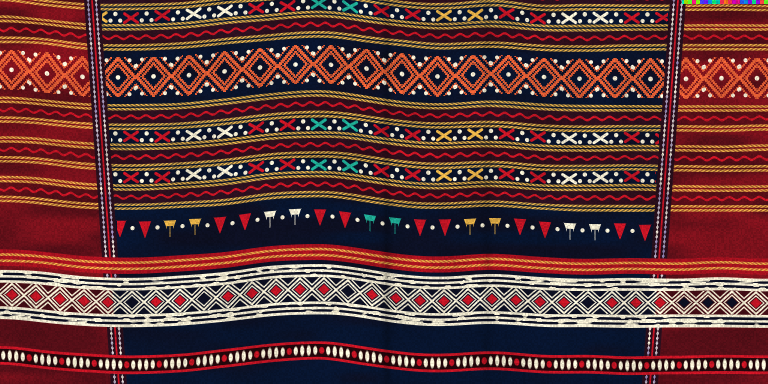
This pattern is drawn by a Shadertoy shader. Its source:

```glsl
const vec3 NAVY = vec3(.05, .06, .13);
const vec3 MAROON = vec3(.5, .07, .11);
const vec3 WINE = vec3(.26, .05, .08);
const vec3 RED = vec3(.76, .08, .14);
const vec3 ORANGE = vec3(.87, .36, .2);
const vec3 GOLD = vec3(.9, .69, .28);
const vec3 CREAM = vec3(.94, .91, .81);
const vec3 TEAL = vec3(.12, .67, .58);
float pixelSize;

float hash(vec2 p) {
    vec3 q = fract(p.xyx * .1031);
    q += dot(q, q.yzx + 33.33);
    return fract((q.x + q.y) * q.z);
}

float noise(vec2 p) {
    vec2 i = floor(p), f = fract(p);
    f *= f * (3. - 2. * f);
    return mix(mix(hash(i), hash(i + vec2(1, 0)), f.x),
               mix(hash(i + vec2(0, 1)), hash(i + 1.), f.x), f.y);
}

float cover(float d) { return clamp(.5 - d / pixelSize, 0., 1.); }

void paint(inout vec3 cloth, vec3 thread, float d) { cloth = mix(cloth, thread, cover(d)); }

float bell(float x) { return exp(-x * x); }

// Twisted two-ply cord along x
void rope(inout vec3 cloth, float x, float y) {
    float twist = .72 + .28 * cos(6.283 * (x + 1.6 * y) / 4.6);
    cloth = mix(cloth, GOLD, cover(abs(y) - 1.3) * twist);
}

// Red pairs alternate with pairs of a cycling accent
vec3 pairColor(float i, float shift) {
    float pair = floor(i / 2.);
    if (mod(pair, 2.) < .5) return RED;
    float k = mod(floor(pair / 2.) + shift, 3.);
    return k < .5 ? CREAM : k < 1.5 ? TEAL : GOLD;
}

void diamondRow(inout vec3 cloth, float x, float y) {
    float i = floor((x - 118.) / 35.5 + .5);
    vec2 q = abs(vec2(x - 118. - 35.5 * i, y + 2. * hash(vec2(i, 7)) - 1.));
    float m = q.x / 17.75 + q.y / 20.;
    float bead = .5 * cos(2. * (q.x - q.y));
    paint(cloth, ORANGE, abs(m - .95) * 13.3 - 1.7 - bead);
    paint(cloth, ORANGE, abs(m - .64) * 13.3 - 1.2 - bead);
    paint(cloth, ORANGE, abs(m - 1.36) * 13.3 - .8 - bead + 9. * step(20., q.y));
    paint(cloth, CREAM, length(q) - 2.3);
    paint(cloth, CREAM, length(q - vec2(17.7, 11)) - 2.2);
    paint(cloth, CREAM, length(q - vec2(11.5, 17)) - 2.);
}

void crossRow(inout vec3 cloth, float x, float y, float row) {
    float i = floor((x - 131.) / 31.3 + .5);
    vec2 q = abs(vec2(x - 131. - 31.3 * i, y + 2. * hash(vec2(i, row)) - 1.));
    vec2 arm = vec2(6.5, 4.3);
    float d = length(q - arm * clamp(dot(q, arm) / dot(arm, arm), 0., 1.));
    paint(cloth, pairColor(i, 0.), d - 1.5);
    paint(cloth, CREAM, length(vec2(q.x - 10.8, y - 3.4)) - 2.1);
    paint(cloth, CREAM, length(vec2(q.x - 15.65, y + 3.2)) - 2.2);
}

void triangleRow(inout vec3 cloth, float x, float y) {
    float i = floor((x - 120.) / 25. + .5);
    vec2 q = vec2(abs(x - 120. - 25. * i), y + 2. * hash(vec2(i, 3)) - 1.);
    vec3 thread = pairColor(i, 2.);
    float d = max(abs(q.y) - 8., q.x - 3.3 + .36 * q.y);
    if (thread != RED) d = max(d, min(1.1 - abs(q.x - 1.8), q.y + 2.) + .3);
    paint(cloth, thread, d);
    paint(cloth, CREAM, length(vec2(q.x - 12.5, y + 1.)) - 2.1);
}

void latticeBand(inout vec3 cloth, float x, float y, float side) {
    float ay = abs(y), broken = noise(vec2(x / 7., floor(y / 4.)));
    paint(cloth, CREAM, ay - 25.);
    paint(cloth, NAVY, abs(ay - 21.) - 1.2 * smoothstep(.15, .5, broken));
    paint(cloth, NAVY, abs(ay - 16.) - 1.3 * smoothstep(.1, .4, broken));
    paint(cloth, mix(NAVY, WINE, side), ay - 12.);
    if (ay > 12.) return;
    float i = floor(x / 24.), m = abs(x - 24. * i - 12.) / 12. + ay / 11.;
    paint(cloth, CREAM, abs(m - 1.) * 8.1 - 1.);
    paint(cloth, CREAM, abs(m - .66) * 8.1 - .6);
    paint(cloth, CREAM, abs(m - 1.4) * 8.1 - .7);
    paint(cloth, hash(vec2(i, 5)) < .75 ? RED : NAVY, (m - .48) * 8.1);
}

void braid(inout vec3 cloth, float x, float y) {
    paint(cloth, WINE * .5, abs(y) - 8.);
    paint(cloth, RED, abs(abs(y) - 8.) - 1.4);
    float i = floor(x / 6.5);
    bool bead = mod(i, 5.) > 3.5;
    vec2 size = bead ? vec2(2.6, 3.5) : vec2(2.1, 4.2 + 1.3 * bell(mod(i, 5.) - 1.5));
    float d = (length(vec2(x - 6.5 * i - 3.25, y) / size) - 1.) * size.x;
    paint(cloth, bead ? RED : CREAM, d);
}

void mainImage(out vec4 fragColor, in vec2 fragCoord) {
    pixelSize = 384. / iResolution.y;
    vec2 u = vec2(fragCoord.x, iResolution.y - fragCoord.y) * pixelSize;
    float x = u.x;

    // Sagging rows and leaning side panels
    float sag = 14. - 14. * bell((x - 320.) / (x < 320. ? 110. : 75.)) - 9. * bell(x / 70.)
              - 4. * bell((x - 490.) / 45.) + 2. * noise(u / 45.) - 1.;
    float v = u.y - sag;
    float edge = max(92. + .07 * u.y - x, x - 678. + .073 * u.y);
    float side = cover(-edge);
    float shade = smoothstep(.25, .9, noise(u / vec2(60, 14)) + .4 * smoothstep(300., 330., v));
    vec3 cloth = mix(NAVY + vec3(-.02, .02, .05) * shade, mix(MAROON, WINE, .7 * shade), side);

    // Roped wave rows, one of them replaced by diamonds
    float row = floor((v - 4.) / 40.), y = v - 24. - 40. * row;
    if (row == 1.) diamondRow(cloth, x, y);
    else if (row < 5.) {
        cloth = mix(cloth, WINE, .6 * cover(abs(y) - 7.));
        paint(cloth, RED, abs(y - 1.6 * sin(x * .42)) - 1.2);
        rope(cloth, x, abs(y) - 8.);
        rope(cloth, x, abs(y) - 12.);
    }

    // Small motifs on the centre panel
    if (edge < -9.) {
        float k = floor((v - 4.) / 40. + .5);
        if (k == 0. || k == 3. || k == 4.) crossRow(cloth, x, v - 4. - 40. * k, k);
        if (abs(v - 217.) < 11.) triangleRow(cloth, x, v - 217.);
    }

    // Striped seams
    paint(cloth, mix(WINE, NAVY, .5), abs(edge) - 8.);
    float stripe = abs(abs(edge) - 4.) - .8 - .5 * cos(u.y * 1.3);
    paint(cloth, mix(CREAM, vec3(.5, .45, .65), noise(u / 9.)), stripe);
    paint(cloth, RED, abs(edge) - .9);

    // Lower borders
    paint(cloth, RED * .85, abs(v - 252.) - 8.);
    rope(cloth, x, abs(v - 252.) - 3.);
    latticeBand(cloth, x, v - 289., side);
    braid(cloth, x, v - 351.);

    // Bright corner fringe
    vec3 fringe = .5 + .5 * cos(6.283 * (hash(vec2(floor(x / 4.), 1)) + vec3(0, .33, .67)));
    paint(cloth, fringe, max(u.y - 4., 682. - x));

    // Weave grain, creases and fading
    cloth *= .84 + .2 * hash(floor(u / 1.5)) + .12 * noise(u / 30.);
    cloth *= 1. - .2 * bell((x - 387.) / 4.) - .12 * bell((x - 487.) / 5.);
    fragColor = vec4(cloth, 1);
}
```
